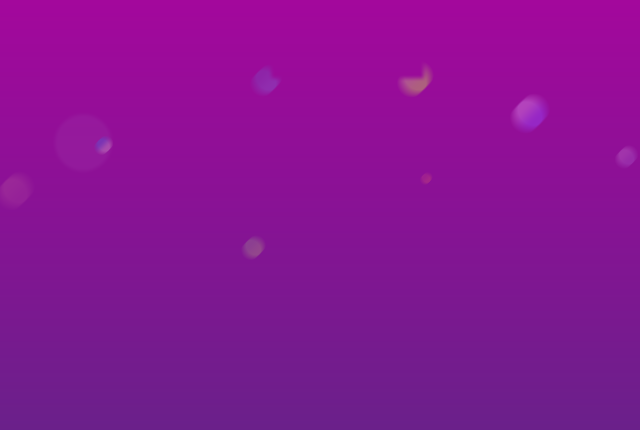
Give the GLSL for this background, as a Shadertoy shader.

```glsl
// Soft coloured light spots drifting over a magenta to violet gradient.
#define TOP_COLOR vec3(0.640, 0.030, 0.612)
#define MID_COLOR vec3(0.532, 0.072, 0.582)
#define BOTTOM_COLOR vec3(0.417, 0.126, 0.542)
#define NOTCH_SOFTNESS 0.009
#define SMEAR 0.38

// Position in height units, relative to a centre given in 0..1 canvas units.
vec2 offsetFrom(vec2 uv, vec2 center) {
    return (uv - center) * vec2(iResolution.x / iResolution.y, 1.0);
}

// Coverage of a disc smeared along the rising diagonal.
float smearedDisc(vec2 d, float radius) {
    vec2 q = vec2(d.x + d.y, d.x - d.y) * 0.70711;
    float smear = radius * SMEAR;
    float halfChord = sqrt(max(radius * radius - q.y * q.y, 0.0));
    float overlap = min(q.x + smear, halfChord) - max(q.x - smear, -halfChord);
    float edge = 1.0 - smoothstep(radius * 0.82, radius, abs(q.y));
    return clamp(overlap / (2.0 * smear), 0.0, 1.0) * edge;
}

// Removes the upper quadrant on one side of a corner: side is -1 or 1.
float notch(vec2 d, float side) {
    vec2 inside = smoothstep(-NOTCH_SOFTNESS, NOTCH_SOFTNESS, vec2(d.x * side, d.y));
    return 1.0 - inside.x * inside.y;
}

// Blends a light whose tint runs from upper left to lower right.
void addLight(inout vec3 color, vec2 d, float radius, vec3 tintA, vec3 tintB, float alpha) {
    float across = smoothstep(-0.6, 0.6, (d.x - d.y) * 0.70711 / radius);
    color = mix(color, mix(tintA, tintB, across), alpha * smearedDisc(d, radius));
}

void mainImage(out vec4 fragColor, in vec2 fragCoord) {
    vec2 uv = fragCoord / iResolution.xy;

    // Vertical gradient
    vec3 color = mix(BOTTOM_COLOR, MID_COLOR, clamp(uv.y * 2.0, 0.0, 1.0));
    color = mix(color, TOP_COLOR, clamp(uv.y * 2.0 - 1.0, 0.0, 1.0));

    // Large faint disc
    vec2 d = offsetFrom(uv, vec2(0.130, 0.668));
    float disc = 1.0 - smoothstep(0.058, 0.073, length(d));
    color = mix(color, vec3(0.60, 0.16, 0.64), 0.42 * disc);

    // Left lights
    addLight(color, offsetFrom(uv, vec2(0.162, 0.662)), 0.018,
             vec3(0.46, 0.22, 0.72), vec3(0.68, 0.33, 0.69), 0.85);
    addLight(color, offsetFrom(uv, vec2(0.024, 0.556)), 0.036,
             vec3(0.62, 0.18, 0.60), vec3(0.60, 0.15, 0.60), 0.75);

    // Notched lights
    vec2 corner = offsetFrom(uv, vec2(0.424, 0.818));
    addLight(color, offsetFrom(uv, vec2(0.416, 0.813)), 0.030,
             vec3(0.55, 0.16, 0.67), vec3(0.56, 0.20, 0.70), 0.85 * notch(corner, 1.0));
    corner = offsetFrom(uv, vec2(0.662, 0.818));
    addLight(color, offsetFrom(uv, vec2(0.649, 0.816)), 0.034,
             vec3(0.70, 0.36, 0.58), vec3(0.69, 0.42, 0.48), 0.88 * notch(corner, -1.0));

    // Right lights
    addLight(color, offsetFrom(uv, vec2(0.828, 0.736)), 0.037,
             vec3(0.71, 0.28, 0.75), vec3(0.59, 0.16, 0.79), 0.92);
    addLight(color, offsetFrom(uv, vec2(0.979, 0.635)), 0.022,
             vec3(0.64, 0.22, 0.68), vec3(0.60, 0.18, 0.67), 0.90);

    // Lower lights
    addLight(color, offsetFrom(uv, vec2(0.666, 0.585)), 0.012,
             vec3(0.63, 0.13, 0.56), vec3(0.66, 0.17, 0.53), 0.85);
    addLight(color, offsetFrom(uv, vec2(0.396, 0.424)), 0.023,
             vec3(0.55, 0.26, 0.57), vec3(0.58, 0.29, 0.55), 0.92);

    fragColor = vec4(color, 1.0);
}
```
